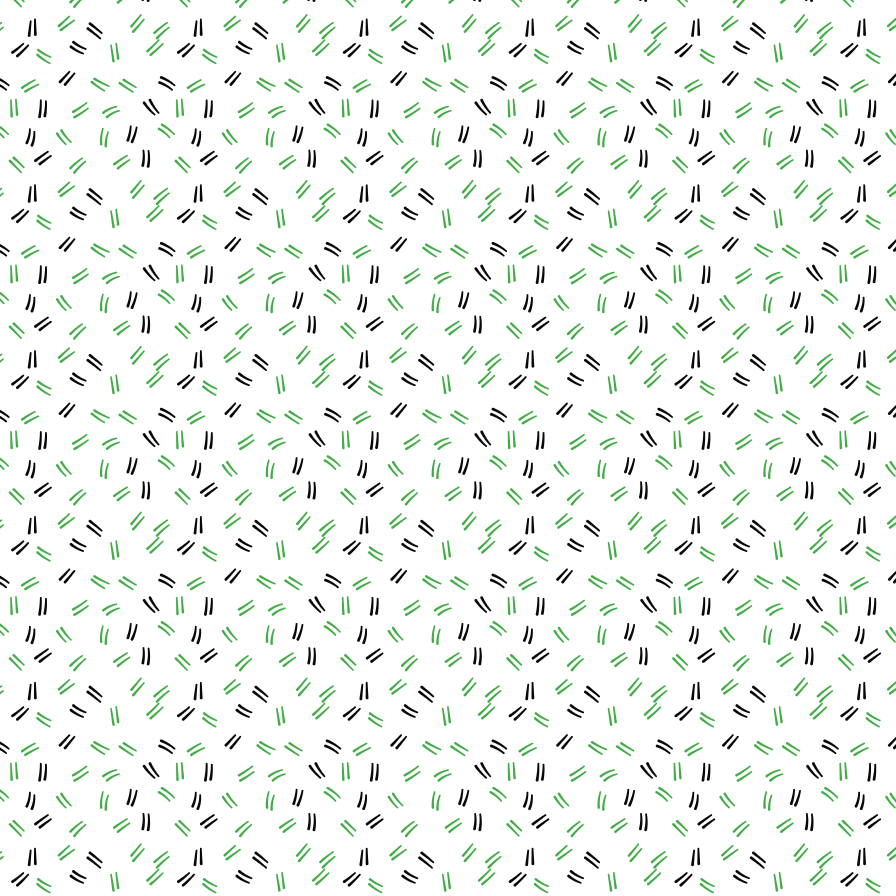
A WebGL 2 fragment shader for this pattern:

```glsl
#version 300 es
precision highp float;

uniform vec2 u_resolution;
out vec4 fragColor;

// Layout, in canvas heights
const float TILE_SIZE = 0.1851;
const vec2 GRID = vec2(5.0, 6.0);   // stroke pairs per repeating tile
const float JITTER = 0.42;          // in cells, full range
const float BLACK_PER_ROW = 2.0;

// Stroke shape, in canvas heights
const float HALF_LENGTH = 0.0084;
const float BLACK_RADIUS = 0.00128;
const float GREEN_RADIUS = 0.00114;
const float HALF_GAP = 0.0029;
const float SLIDE = 0.0032;
const float BEND = 0.0018;
const float TAPER = 0.22;

// Directions, in degrees
const float DIAGONAL = 38.0;
const float UPRIGHT = 90.0;
const float ANGLE_SPREAD = 28.0;
const float FAN = 9.0;

const vec3 PAPER = vec3(1.0);
const vec3 GREEN = vec3(0.26, 0.68, 0.28);
const vec3 BLACK = vec3(0.03);

// Three random values in 0..1 for an integer cell and a salt
vec3 hash3(vec2 cell, uint salt) {
    uvec3 v = uvec3(uvec2(cell), salt) * 1664525u + 1013904223u;
    for (int i = 0; i < 2; i++) {
        v.x += v.y * v.z;
        v.y += v.z * v.x;
        v.z += v.x * v.y;
        v ^= v >> 16u;
    }
    return vec3(v & 65535u) / 65536.0;
}

vec2 rotate(vec2 p, float degrees) {
    float a = radians(degrees);
    return mat2(cos(a), -sin(a), sin(a), cos(a)) * p;
}

// Distance to a round-ended, bowed and tapered stroke along x
float strokeDistance(vec2 p, float halfLength, float radius, float bend) {
    float x = clamp(p.x, -halfLength, halfLength);
    float along = x / halfLength;
    vec2 spine = vec2(x, bend * (along * along - 0.5));
    return length(p - spine) - radius * (1.0 - TAPER * along);
}

// Mostly the two diagonals, with some near-upright pairs
float pairAngle(vec2 random) {
    float base = random.x < 0.38 ? -DIAGONAL : random.x < 0.77 ? DIAGONAL : UPRIGHT;
    return base + ANGLE_SPREAD * (random.y - 0.5);
}

// Distance to two nearly parallel strokes
float pairDistance(vec2 p, vec2 id, float radius) {
    p = rotate(p, pairAngle(hash3(id, 2u).xy));
    float nearest = 1.0;
    for (int i = 0; i < 2; i++) {
        float side = float(2 * i - 1);
        vec3 random = hash3(id, 3u + uint(i)) - 0.5;
        vec2 q = p - vec2(SLIDE * random.x, side * HALF_GAP);
        q = rotate(q, FAN * random.y);
        float halfLength = HALF_LENGTH * (1.0 + 0.2 * random.z);
        float bend = BEND * (hash3(id, 5u).x - 0.5);
        nearest = min(nearest, strokeDistance(q, halfLength, radius, bend));
    }
    return nearest;
}

// Each row holds a fixed number of black pairs, shifted at random
bool isBlack(vec2 id) {
    float shift = floor(GRID.x * hash3(vec2(0.0, id.y), 6u).x);
    return mod(2.0 * id.x + shift, GRID.x) < BLACK_PER_ROW;
}

void main() {
    float pixel = 1.0 / u_resolution.y;
    vec2 cellSize = TILE_SIZE / GRID;
    vec2 position = gl_FragCoord.xy * pixel / cellSize;
    float row = floor(position.y);
    vec3 color = PAPER;

    // Neighbouring cells, with every other row staggered
    for (int j = -1; j <= 1; j++) {
        float y = row + float(j);
        float stagger = 0.5 * mod(y, 2.0);
        float column = floor(position.x - stagger);
        for (int i = -1; i <= 1; i++) {
            vec2 cell = vec2(column + float(i), y);
            vec2 id = mod(cell, GRID);
            vec2 center = cell + 0.5 + JITTER * (hash3(id, 1u).xy - 0.5);
            center.x += stagger;

            bool black = isBlack(id);
            float radius = black ? BLACK_RADIUS : GREEN_RADIUS;
            float d = pairDistance((position - center) * cellSize, id, radius);
            float coverage = clamp(0.5 - d / pixel, 0.0, 1.0);
            color = mix(color, black ? BLACK : GREEN, coverage);
        }
    }
    fragColor = vec4(color, 1.0);
}
```
